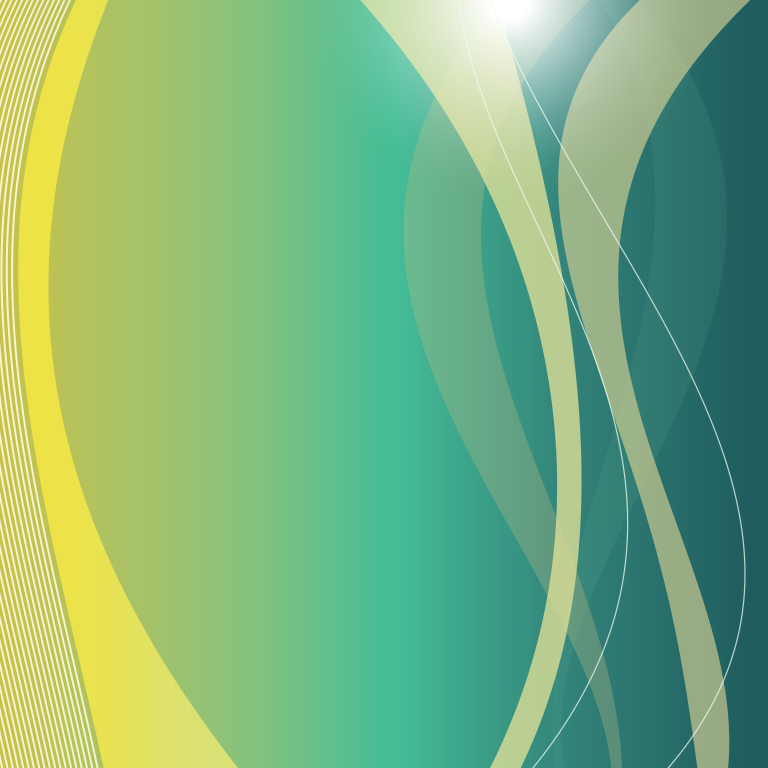
Reproduce this background procedurally as a WebGL 1 fragment shader.

```glsl
precision highp float;
// Abstract backdrop: a yellow-to-teal horizontal gradient under flowing translucent
// ribbons, pinstripes, hairlines and a white glow. Each edge is a smooth curve
// x(y) through five evenly spaced heights, listed from bottom to top.
uniform vec2 u_resolution;

// Gradient colours, left to right
const vec3 OLIVE = vec3(0.79, 0.76, 0.28);
const vec3 LIME  = vec3(0.64, 0.76, 0.42);
const vec3 LEAF  = vec3(0.51, 0.76, 0.50);
const vec3 MINT  = vec3(0.27, 0.74, 0.59);
const vec3 TEAL  = vec3(0.20, 0.52, 0.48);
const vec3 DEEP  = vec3(0.12, 0.36, 0.37);

// Ribbon colours
const vec3 YELLOW = vec3(0.93, 0.89, 0.28);
const vec3 STRAW  = vec3(0.85, 0.88, 0.46);
const vec3 CREAM  = vec3(0.86, 0.87, 0.59);
const vec3 BEIGE  = vec3(0.85, 0.82, 0.58);
const vec3 SAGE   = vec3(0.76, 0.74, 0.52);
const vec3 MIST   = vec3(0.50, 0.80, 0.62);
const vec3 IVORY  = vec3(0.98, 0.98, 0.88);

// Pinstripes, hairlines and glow
const float STRIPE_STEP = 0.0069;
const float STRIPE_GAP  = 0.0045;
const float STRIPE_HALF = 0.0013;
const float HAIR_HALF   = 0.0008;
const float HAIR_ALPHA  = 0.75;
const vec2  GLOW_CENTER = vec2(0.664, 1.0);
const float GLOW_RADIUS = 0.27;
const float GLOW_CORE   = 0.025;

// Quartic through five knots, by Newton forward differences
float curve(float y, vec4 k, float top) {
  float s = 4.0 * y;
  float d1 = k.y - k.x;
  float d2 = k.z - 2.0 * k.y + k.x;
  float d3 = k.w - 3.0 * (k.z - k.y) - k.x;
  float d4 = top - 4.0 * (k.w + k.y) + 6.0 * k.z + k.x;
  return k.x + s * (d1 + (s - 1.0) / 2.0 * (d2 + (s - 2.0) / 3.0
       * (d3 + (s - 3.0) / 4.0 * d4)));
}

// Signed distance to a curve, positive on its right
float side(vec2 p, vec4 k, float top) {
  float x = curve(p.y, k, top);
  float slope = (curve(p.y + 0.002, k, top) - x) / 0.002;
  return (p.x - x) / sqrt(1.0 + slope * slope);
}

float cover(float d, float px) {
  return clamp(d / px + 0.5, 0.0, 1.0);
}

// Coverage between a left and a right edge
float ribbon(float left, float right, float px) {
  return cover(left, px) * cover(-right, px);
}

vec3 backdrop(float x) {
  vec3 c = mix(OLIVE, LIME, smoothstep(-0.05, 0.24, x));
  c = mix(c, LEAF, clamp((x - 0.20) / 0.14, 0.0, 1.0));
  c = mix(c, MINT, clamp((x - 0.34) / 0.165, 0.0, 1.0));
  c = mix(c, TEAL, clamp((x - 0.515) / 0.215, 0.0, 1.0));
  return mix(c, DEEP, clamp((x - 0.73) / 0.25, 0.0, 1.0));
}

void main() {
  vec2 p = gl_FragCoord.xy / u_resolution;
  float px = 1.0 / min(u_resolution.x, u_resolution.y);
  vec3 color = backdrop(p.x);

  // Faint ribbons behind the others
  float mist = ribbon(side(p, vec4(0.723, 0.745, 0.816, 0.853), 0.781),
                      side(p, vec4(0.736, 0.781, 0.898, 0.945), 0.833), px);
  color = mix(color, MIST, 0.09 * mist);
  float sage = ribbon(side(p, vec4(0.796, 0.699, 0.569, 0.529), 0.651),
                      side(p, vec4(0.810, 0.753, 0.661, 0.630), 0.768), px);
  color = mix(color, SAGE, 0.31 * sage);

  // Beige and cream ribbons
  float beige = ribbon(side(p, vec4(0.908, 0.863, 0.785, 0.727), 0.833),
                       side(p, vec4(0.948, 0.905, 0.823, 0.819), 0.977), px);
  color = mix(color, BEIGE, 0.64 * beige);
  float cream = ribbon(side(p, vec4(0.638, 0.717, 0.715, 0.637), 0.469),
                       side(p, vec4(0.678, 0.750, 0.751, 0.711), 0.647), px);
  color = mix(color, CREAM, 0.80 * cream);

  // Yellow crescent, with pinstripes repeating its left edge
  vec4 rim = vec4(0.135, 0.078, 0.033, 0.029);
  float rimTop = 0.099;
  float crescent = ribbon(side(p, rim, rimTop),
                          side(p, vec4(0.310, 0.152, 0.073, 0.072), 0.141), px);
  color = mix(color, mix(YELLOW, STRAW, smoothstep(0.06, 0.30, p.x)), crescent);
  float outward = curve(p.y, rim, rimTop) - p.x - STRIPE_GAP;
  float offset = abs(fract(outward / STRIPE_STEP) - 0.5) * STRIPE_STEP;
  float stripe = cover(STRIPE_HALF - offset, px) * cover(outward, px);
  color = mix(color, IVORY, 0.9 * stripe);

  // White glow at the top edge
  float reach = max(length(p - GLOW_CENTER) - GLOW_CORE, 0.0);
  float glow = pow(max(1.0 - reach / (GLOW_RADIUS - GLOW_CORE), 0.0), 1.8);
  color = mix(color, vec3(1.0), glow);

  // Hairlines
  float hairA = abs(side(p, vec4(0.694, 0.812, 0.786, 0.680), 0.598));
  float hairB = abs(side(p, vec4(0.870, 0.970, 0.905, 0.766), 0.638));
  float hair = cover(HAIR_HALF - min(hairA, hairB), px);
  color = mix(color, vec3(0.93, 0.98, 0.94), HAIR_ALPHA * hair);

  gl_FragColor = vec4(color, 1.0);
}
```
